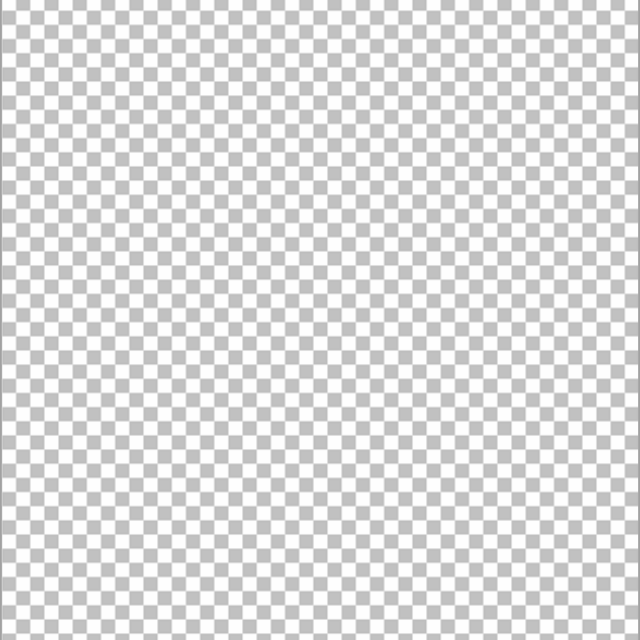
Reproduce this pattern procedurally as a three.js fragment shader.

```glsl
#define CELL 0.02212
#define ORIGIN vec2(0.0030, 0.0100)
#define SOFTNESS 0.0033
#define RIM_WIDTH 0.0050
#define RIM_SHADE 0.015
#define BORDER_WIDTH 0.0027
#define BORDER_BLUR 0.0016
#define GREY vec3(0.757)
#define WHITE vec3(0.995)
#define BORDER_GREY vec3(0.63)

varying vec2 vUv;

// Signed distance to the nearest cell edge: positive in even cells, negative in odd ones
vec2 edgeDistance(vec2 p) {
  vec2 cell = (p - ORIGIN) / CELL;
  return (abs(mod(cell - 0.5, 2.0) - 1.0) - 0.5) * CELL;
}

void main() {
  // Checkerboard: the product of two soft square waves
  vec2 edge = edgeDistance(vUv);
  vec2 wave = clamp(edge / (0.5 * SOFTNESS), -1.0, 1.0);
  float white = 0.5 + 0.5 * wave.x * wave.y;
  vec3 color = mix(GREY, WHITE, white);

  // Slightly darker rim inside the grey squares
  float inset = min(abs(edge.x), abs(edge.y));
  float rim = 1.0 - smoothstep(0.5 * SOFTNESS, RIM_WIDTH, inset);
  color -= RIM_SHADE * rim * (1.0 - white);

  // Thin vertical lines along the left and right sides
  float side = min(vUv.x, 1.0 - vUv.x);
  float border = 1.0 - smoothstep(-0.5, 0.5, (side - BORDER_WIDTH) / BORDER_BLUR);
  color = mix(color, BORDER_GREY, border);

  gl_FragColor = vec4(color, 1.0);
}
```
